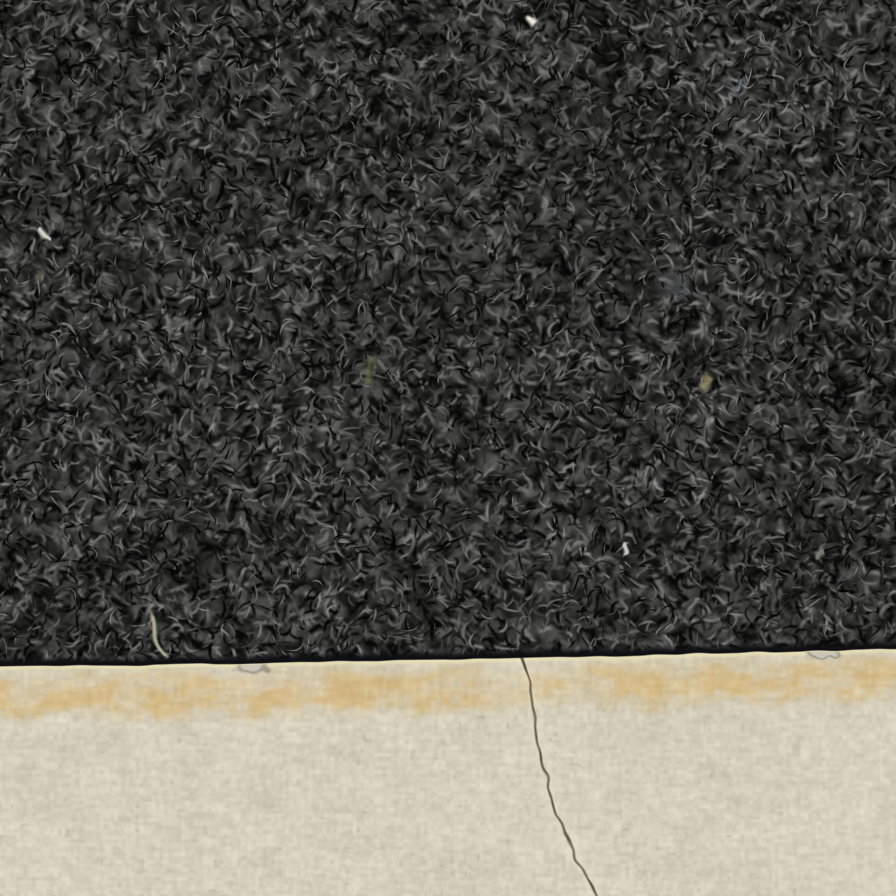
Give the GLSL for this texture, as a Shadertoy shader.

```glsl
// Dark felt of short curled fibres above a strip of pale, stained paper.
// Felt: layered grids of random bent strokes. Paper: stretched noise, a
// ragged ochre band under the edge, and one fine crack running down.
#define FIBRE_LAYERS 9
#define FIBRE_SCALE 36.0
#define FIBRE_WIDTH 0.11
#define FIBRE_OPACITY 0.85
#define FELT_TINT vec3(1.0, 1.0, 0.98)
#define FELT_CONTRAST 1.18
#define PAPER_COLOR vec3(0.83, 0.808, 0.737)
#define STAIN_COLOR vec3(0.83, 0.72, 0.51)
#define STAIN_DEPTH 0.060
#define CRACK_WIDTH 0.0009

const int SPECKS = 11;
// Centre in xy, half axis in zw.
const vec4 speckPlace[SPECKS] = vec4[](
    vec4(0.592, 0.978, 0.002, -0.002), vec4(0.050, 0.737, 0.003, -0.005),
    vec4(0.412, 0.586, 0.001, 0.010), vec4(0.788, 0.572, 0.001, 0.005),
    vec4(0.697, 0.388, 0.001, -0.005), vec4(0.823, 0.906, 0.001, 0.003),
    vec4(0.915, 0.381, 0.003, 0.002), vec4(0.104, 0.581, 0.003, 0.006),
    vec4(0.755, 0.680, 0.008, -0.005), vec4(0.043, 0.690, 0.002, 0.002),
    vec4(0.950, 0.805, 0.045, 0.021));
// Colour in rgb, radius in a.
const vec4 speckLook[SPECKS] = vec4[](
    vec4(0.98, 0.96, 0.92, 0.0065), vec4(0.86, 0.86, 0.82, 0.0038),
    vec4(0.46, 0.46, 0.30, 0.0070), vec4(0.62, 0.58, 0.42, 0.0070),
    vec4(0.82, 0.83, 0.80, 0.0042), vec4(0.50, 0.53, 0.60, 0.0045),
    vec4(0.60, 0.60, 0.56, 0.0045), vec4(0.38, 0.38, 0.39, 0.0090),
    vec4(0.32, 0.33, 0.35, 0.0140), vec4(0.42, 0.42, 0.30, 0.0060),
    vec4(0.31, 0.31, 0.30, 0.0045));

const vec2 crackPath[6] = vec2[](vec2(0.580, 0.268), vec2(0.594, 0.228),
    vec2(0.602, 0.167), vec2(0.621, 0.090), vec2(0.645, 0.038), vec2(0.668, -0.005));

float hash(vec2 p) {
    vec3 q = fract(p.xyx * 0.1031);
    q += dot(q, q.yzx + 33.33);
    return fract((q.x + q.y) * q.z);
}

float noise(vec2 p) {
    vec2 i = floor(p), f = fract(p);
    f = f * f * (3.0 - 2.0 * f);
    return mix(mix(hash(i), hash(i + vec2(1, 0)), f.x),
               mix(hash(i + vec2(0, 1)), hash(i + vec2(1, 1)), f.x), f.y);
}

float fbm(vec2 p) {
    return 0.5 * noise(p) + 0.3 * noise(p * 2.1 + 7.3) + 0.2 * noise(p * 4.3 + 19.1);
}

float segmentDistance(vec2 p, vec2 a, vec2 b) {
    vec2 d = b - a;
    return length(p - a - d * clamp(dot(p - a, d) / dot(d, d), 0.0, 1.0));
}

// One bent stroke per cell and layer, each laid over the previous ones.
float feltShade(vec2 uv) {
    uv += 0.006 * (vec2(noise(uv * 50.0), noise(uv * 50.0 + 31.0)) - 0.5);
    float shade = 0.06 + 0.24 * noise(uv * 100.0);
    for (int layer = 0; layer < FIBRE_LAYERS; layer++) {
        float seed = float(layer) * 61.7;
        vec2 p = uv * FIBRE_SCALE * (1.0 + 0.07 * float(layer)) + seed * 0.37;
        for (int n = 0; n < 9; n++) {
            vec2 cell = floor(p) + vec2(n % 3 - 1, n / 3 - 1);
            vec2 key = cell + seed;
            float angle = 6.2832 * hash(key + 3.1), kind = hash(key + 41.3);
            vec2 q = p - cell - vec2(hash(key + 11.7), hash(key + 23.9));
            q = mat2(cos(angle), -sin(angle), sin(angle), cos(angle)) * q;
            q.y -= (kind * 2.4 - 0.9) * q.x * q.x;
            float reach = mix(0.25, 0.75, hash(key + 57.1));
            float width = FIBRE_WIDTH * mix(0.7, 1.9, hash(key + 91.3));
            float stroke = (1.0 - smoothstep(0.0, width, abs(q.y)))
                         * (1.0 - smoothstep(0.3 * reach, reach, abs(q.x)));
            float tone = mix(0.015, 0.46, pow(hash(key + 77.7), 1.45));
            shade = mix(shade, tone, stroke * FIBRE_OPACITY);
        }
    }
    shade += 0.07 * (noise(uv * 230.0) - 0.5);
    shade = 0.185 + FELT_CONTRAST * (shade - 0.185);
    return max(shade, 0.03) * (0.78 + 0.44 * fbm(uv * 13.0));
}

vec3 felt(vec2 uv, float px) {
    vec3 color = feltShade(uv) * FELT_TINT;
    // Stray lint
    vec2 wobble = 0.007 * (vec2(noise(uv * 130.0), noise(uv * 130.0 + 50.0)) - 0.5);
    for (int i = 0; i < SPECKS; i++) {
        vec4 place = speckPlace[i], look = speckLook[i];
        float d = segmentDistance(uv + wobble, place.xy - place.zw, place.xy + place.zw);
        float cover = 1.0 - smoothstep(0.1 * look.a, look.a + px, d);
        color = mix(color, look.rgb, cover * mix(0.45, 0.95, smoothstep(0.3, 0.8, look.g)));
    }
    return color;
}

vec3 paper(vec2 uv, float depth, float px) {
    float weave = noise(uv * vec2(70.0, 260.0)) + noise(uv * vec2(240.0, 80.0)) - 1.0;
    vec3 color = PAPER_COLOR + 0.04 * weave + 0.05 * (fbm(uv * 30.0) - 0.5);
    color += 0.05 * (noise(uv * 210.0 + 9.0) - 0.5);
    color -= 0.07 * smoothstep(0.8, 1.0, noise(uv * 150.0 + 5.0)) * noise(uv * 25.0);
    // Ochre stain, palest right at the edge
    float ragged = depth + 0.030 * (fbm(uv * 45.0) - 0.5);
    float band = smoothstep(-0.004, 0.025, depth) * (1.0 - smoothstep(0.72, 1.12, ragged / STAIN_DEPTH));
    float patches = smoothstep(0.25, 0.75, fbm(uv * vec2(34.0, 55.0) + 3.0));
    float thin = 1.0 - 0.5 * exp(-pow((uv.x - 0.57) / 0.04, 2.0));
    color = mix(color, STAIN_COLOR + 0.04 * weave, band * thin * (0.32 + 0.6 * patches));
    float rim = 1.0 - smoothstep(0.002, 0.006, depth);
    color = mix(color, vec3(0.92, 0.89, 0.70), 0.7 * rim);
    // Crack with a worn pale side
    vec2 p = uv + vec2(0.005 * (noise(uv * 75.0) - 0.5), 0.0);
    float d = 1.0;
    for (int i = 0; i < 5; i++) d = min(d, segmentDistance(p, crackPath[i], crackPath[i + 1]));
    color += 0.04 * exp(-d * 120.0);
    float line = 1.0 - smoothstep(0.0, CRACK_WIDTH * 1.6 + px, d);
    return mix(color, vec3(0.27, 0.24, 0.19), line * (0.6 + 0.4 * noise(uv * 90.0)));
}

void mainImage(out vec4 fragColor, in vec2 fragCoord) {
    vec2 uv = fragCoord / iResolution.xy;
    float px = 1.0 / iResolution.y;
    float edge = 0.2555 + 0.012 * uv.x + 0.009 * uv.x * uv.x + 0.0022 * (noise(vec2(uv.x * 45.0, 2.0)) - 0.5);
    float depth = edge - uv.y;

    // Felt darkens into a contact shadow at the edge
    vec3 dark = mix(vec3(0.06, 0.06, 0.075), felt(uv, px), smoothstep(0.002, 0.012, -depth));
    vec3 color = mix(dark, paper(uv, depth, px), smoothstep(-px, px, depth));

    // Two small chips on the edge
    for (int i = 0; i < 2; i++) {
        vec2 q = (uv - vec2(0.282 + 0.636 * float(i), edge - 0.001)) / vec2(0.022, 0.013 - 0.004 * float(i));
        float r = length(q) + 0.5 * (noise(uv * 120.0) - 0.5), below = smoothstep(0.0, 2.0 * px, depth);
        color = mix(color, vec3(0.77, 0.76, 0.72), 0.8 * below * (1.0 - smoothstep(0.6, 0.9, r)));
        color = mix(color, vec3(0.45, 0.43, 0.39), 0.5 * below * (1.0 - smoothstep(0.0, 0.22, abs(r - 0.8))));
    }

    // Loose pale hair above the edge
    float t = clamp((0.321 - uv.y) / 0.054, 0.0, 1.0);
    float hair = abs(uv.x - 0.167 - 0.020 * t * t - 0.003 * sin(6.0 * t));
    float ends = smoothstep(0.264, 0.269, uv.y) * (1.0 - smoothstep(0.310, 0.323, uv.y));
    color = mix(color, vec3(0.74, 0.73, 0.63), 0.9 * ends * (1.0 - smoothstep(0.0, 0.0032 + px, hair)));
    fragColor = vec4(clamp(color, 0.0, 1.0), 1.0);
}
```
